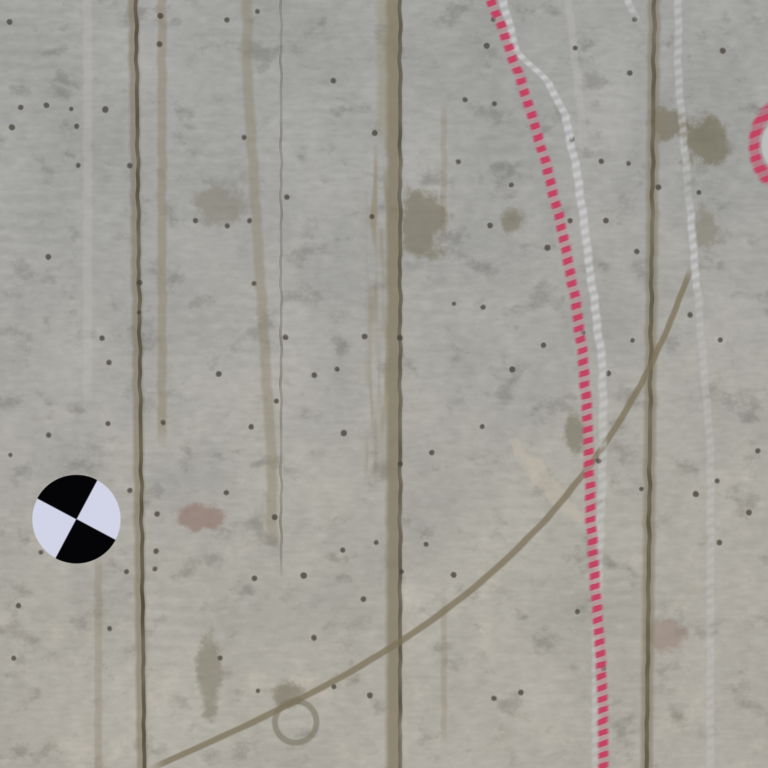
This texture is drawn by a WebGL 1 fragment shader. Its source:

```glsl
precision highp float;
// Weathered concrete wall: board seams, rust runs, a curved crack, chalk and
// dashed red paint lines and a round survey target. Gradient noise mottles the
// cement; lines are offsets from simple curves, stains are ragged ellipses.
uniform vec2 u_resolution;
vec2 p;
float v, rough; // depth from the top edge, stain raggedness

vec2 hash2(vec2 c) {
  vec3 q = fract(c.xyx * vec3(0.1031, 0.103, 0.0973));
  q += dot(q, q.yzx + 33.33);
  return fract((q.xx + q.yz) * q.zy);
}

float corner(vec2 cell, vec2 f, vec2 o) {
  return dot(hash2(cell + o) * 2.0 - 1.0, f - o);
}

float gradientNoise(vec2 c) {
  vec2 i = floor(c), f = fract(c), u = f * f * (3.0 - 2.0 * f);
  return mix(mix(corner(i, f, vec2(0)), corner(i, f, vec2(1, 0)), u.x),
             mix(corner(i, f, vec2(0, 1)), corner(i, f, vec2(1)), u.x), u.y);
}

float fbm(vec2 c) {
  float sum = 0.0, amp = 1.0;
  for (int i = 0; i < 5; i++) {
    sum += amp * gradientNoise(c);
    c = mat2(1.6, 1.2, -1.2, 1.6) * c + 17.3;
    amp *= 0.6;
  }
  return sum;
}

float line(float d, float w) { return 1.0 - smoothstep(w * 0.5, w * 1.4, abs(d)); }

// Sideways shift dx spread over the depth range a..b
float bend(float a, float b, float dx) { return dx * clamp((v - a) / (b - a), 0.0, 1.0); }

// Soft window over the depth range a..b
float span(float a, float b) {
  return smoothstep(a - 0.02, a + 0.02, v) * (1.0 - smoothstep(b - 0.02, b + 0.02, v));
}

// Ragged ellipse with centre (x, y) and radii (rx, ry)
float stain(float x, float y, float rx, float ry) {
  return 1.0 - smoothstep(0.65, 1.2, length((p - vec2(x, y)) / vec2(rx, ry)) + rough);
}

void main() {
  p = gl_FragCoord.xy / u_resolution;
  v = 1.0 - p.y;
  rough = fbm(p * 38.0) * 0.6;
  float px = 1.0 / u_resolution.y;
  float wob = gradientNoise(vec2(3.0, p.y * 45.0)) * 0.003;
  float x = p.x - wob;
  float broad = fbm(p * 7.0 + 4.0);

  // Mottled cement, cooler above and warmer below
  vec3 col = mix(vec3(0.635, 0.635, 0.625), vec3(0.675, 0.662, 0.625), smoothstep(0.15, 1.0, v + 0.15 * p.x + broad * 0.2));
  col += broad * 0.04 + fbm(p * vec2(55, 80) + 9.0) * 0.03 + gradientNoise(p * vec2(55, 190)) * 0.025;
  col -= 0.08 * smoothstep(0.12, 0.65, fbm(p * vec2(19, 24) + 31.0));
  col += vec3(0.04, 0.035, 0.025) * smoothstep(0.15, 0.6, fbm(p * 14.0 + 70.0)) * smoothstep(0.3, 0.9, v);
  col += 0.01 * sin(v * 340.0 + gradientNoise(p * 9.0) * 5.0) * smoothstep(-0.1, 0.4, gradientNoise(p * 8.0 + 5.0));

  // Rust and lime runs
  vec3 rust = vec3(0.55, 0.51, 0.42);
  float run = line(x - 0.211, 0.006) * span(-0.1, 0.57) * 0.5
    + line(x - 0.322 - bend(0.1, 0.6, 0.032), 0.007) * span(-0.1, 0.7) * 0.45
    + line(x - 0.128, 0.005) * span(0.73, 1.1) * 0.35
    + line(x - 0.578, 0.004) * (span(0.14, 0.3) + span(0.78, 0.96)) * 0.3
    + line(x - 0.492, 0.015) * span(0.2, 0.62) * smoothstep(-0.2, 0.4, gradientNoise(p * vec2(130, 16))) * 0.6;
  col = mix(col, rust, run);
  float lime = line(x - 0.114, 0.006) * span(-0.1, 0.52)
    + line(x - 0.74 - bend(0.0, 0.16, 0.018), 0.005) * span(-0.1, 0.17);
  col = mix(col, vec3(0.73, 0.72, 0.7), lime * 0.38);

  // Damp patches and iron blotches
  float damp = 0.65 * stain(0.55, 0.707, 0.034, 0.047)
    + 0.75 * stain(0.918, 0.817, 0.033, 0.035)
    + 0.7 * stain(0.87, 0.837, 0.026, 0.021)
    + 0.45 * stain(0.92, 0.703, 0.017, 0.027)
    + 0.6 * stain(0.667, 0.714, 0.016, 0.016)
    + 0.4 * stain(0.286, 0.733, 0.035, 0.028)
    + 0.5 * stain(0.273, 0.123, 0.016, 0.055)
    + 0.6 * stain(0.376, 0.095, 0.022, 0.016)
    + 0.6 * stain(0.749, 0.44, 0.014, 0.03)
    + 0.6 * line(length(p - vec2(0.385, 0.06)) - 0.027, 0.004);
  col = mix(col, vec3(0.47, 0.45, 0.38), min(damp, 0.8));
  float iron = stain(0.262, 0.325, 0.032, 0.018) + 0.7 * stain(0.866, 0.173, 0.027, 0.023);
  col = mix(col, vec3(0.55, 0.45, 0.41), iron * 0.6);
  col = mix(col, vec3(0.74, 0.71, 0.65), 0.6 * stain(1.011 - 0.8 * p.y, 0.37, 0.016, 0.055));

  // Board seams: brown shoulder beside a dark groove
  float s1 = x - 0.177 - 0.011 * v, s2 = x - 0.521, s3 = x - 0.852 + 0.01 * v;
  col = mix(col, rust * 0.93, 0.6 * line(s1 + 0.003, 0.007) + 0.75 * line(s2 + 0.008, 0.01) + 0.6 * line(s3, 0.008));
  col = mix(col, rust, 0.35 * line(s2 + 0.018, 0.012) * span(-0.1, 0.18));
  float groove = line(s1, 0.0025) + 0.9 * line(s2, 0.0025) + 0.85 * line(s3, 0.0028)
    + 0.4 * line(x - 0.366, 0.0018) * span(-0.1, 0.74);
  col = mix(col, vec3(0.29, 0.27, 0.22), groove * (0.65 + 0.5 * gradientNoise(p * vec2(9, 30))));

  // Crack sweeping up to the right
  float arc = length(p - vec2(-0.083, 1.008)) - 1.045 + wob * 0.5
    + 0.5 * (p.x - 0.208) * (p.x - 0.651) * (p.x - 0.898);
  float crack = smoothstep(0.19, 0.22, p.x) * (1.0 - smoothstep(0.63, 0.66, p.y));
  col = mix(col, vec3(0.48, 0.44, 0.35), crack * line(arc, 0.0042) * 0.75);

  // Scattered pits
  vec2 cell = floor(p * 26.0);
  float pit = length(fract(p * 26.0) - 0.25 - 0.5 * hash2(cell + 3.0)) + rough * 0.08;
  col = mix(col, vec3(0.27, 0.25, 0.22), 0.75 * step(0.87, hash2(cell + 50.0).x) * (1.0 - smoothstep(0.04, 0.13, pit)));

  // Chalk lines
  float leftX = 0.655 + bend(0.0, 0.065, 0.016) + bend(0.065, 0.106, 0.042) + bend(0.106, 0.15, 0.023)
    + bend(0.15, 0.234, 0.017) + bend(0.234, 0.48, 0.032) + bend(0.6, 0.83, -0.009);
  float rightX = 0.883 + bend(0.1, 0.38, 0.025) + bend(0.38, 0.58, 0.017);
  float chalk = line(x - leftX, 0.0055) * mix(0.85, 0.5, smoothstep(0.4, 0.6, v))
    + line(x - rightX, 0.005) * (0.35 + 0.4 * span(0.27, 0.38) + 0.2 * span(-0.1, 0.22))
    + line(x - 0.817 - 0.5 * v, 0.005) * span(-0.1, 0.02) * 0.7;
  col = mix(col, vec3(0.8, 0.8, 0.81), chalk * (0.7 + 0.3 * sin(v * 480.0 + p.x * 200.0)));

  // Dashed red line and loop
  float redX = 0.639 + v * (0.406 + v * (0.092 * v - 0.351)) - 0.012 * exp(-pow(abs(v - 0.69) / 0.18, 2.0));
  float dash = smoothstep(-0.6, 0.4, sin(v * 430.0 + (p.x - redX) * 140.0 + rough));
  float ring = length((p - vec2(1.011, 0.811)) / vec2(0.029, 0.045));
  float loopRed = line(ring - 1.0, 0.25);
  col = mix(col, vec3(0.78), 0.7 * line(ring - 0.5, 0.17));
  vec3 paint = mix(vec3(0.72, 0.54, 0.56), vec3(0.76, 0.25, 0.37), max(dash, loopRed * 0.7));
  col = mix(col, paint, max(line(x - redX, 0.0068), loopRed) * (0.55 + 0.4 * dash));

  // Quartered survey target
  vec2 d = p - vec2(0.0995, 0.324);
  vec2 side = smoothstep(-0.0015, 0.0015, vec2(dot(d, vec2(0.47, 0.883)), dot(d, vec2(0.883, -0.47))));
  float white = mix(1.0 - side.x, side.x, side.y);
  vec3 target = mix(vec3(0.02, 0.02, 0.03), vec3(0.82, 0.83, 0.9), white);
  col = mix(col, target, 1.0 - smoothstep(-px, px, length(d) - 0.0575));
  gl_FragColor = vec4(col, 1.0);
}
```
